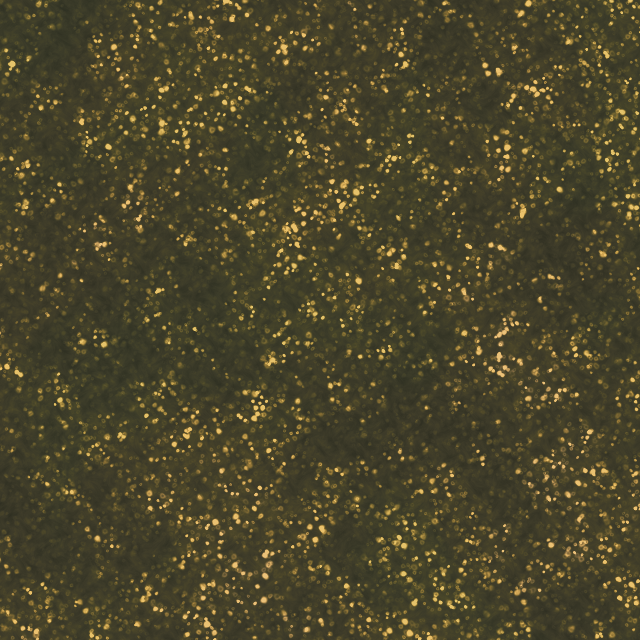
A Shadertoy shader for this texture:

```glsl
// Dark olive ground strewn with clumped golden grains and faint rings.
#define GRAIN_SCALE 60.0   // grain cells across the canvas, coarsest layer
#define GRAIN_STEP 1.33    // scale ratio between grain layers
#define GRAIN_LAYERS 3
#define GRAIN_GAIN 9.6     // peak brightness in ramp steps
#define GRAIN_RARITY 3.6   // higher leaves fewer bright grains
#define BROAD_SCALE 9.0    // wide drifts of light and dark
#define PATCH_SCALE 41.0   // clumps of grains
#define MOTTLE_SCALE 130.0 // fine unevenness of the ground
#define MOTTLE_GAIN 0.65
#define GROUND_LEVEL -0.08

// From shadow through olive to pale gold
const vec3 RAMP[8] = vec3[8](
    vec3(0.18, 0.18, 0.13), vec3(0.24, 0.23, 0.16),
    vec3(0.31, 0.285, 0.16), vec3(0.42, 0.36, 0.185),
    vec3(0.55, 0.44, 0.20), vec3(0.70, 0.56, 0.27),
    vec3(0.83, 0.66, 0.32), vec3(0.92, 0.76, 0.42));

vec4 hash4(vec2 p) {
    vec4 q = fract(p.xyxy * vec4(0.1031, 0.1030, 0.0973, 0.1099));
    q += dot(q, q.wzxy + 33.33);
    return fract((q.xxyz + q.yzzw) * q.zywx);
}

// Layered, rotated and warped sines, roughly -1 to 1
float drift(vec2 p) {
    const mat2 TURN = mat2(0.80, 0.60, -0.60, 0.80);
    float sum = 0.0, weight = 0.5;
    for (int i = 0; i < 5; i++) {
        p += 0.7 * sin(p.yx * 0.83 + vec2(1.7, 4.1));
        sum += weight * sin(p.x) * sin(p.y);
        p = TURN * p * 1.8 + 3.7;
        weight *= 0.65;
    }
    return sum;
}

// One cellular layer: solid bright specks, hollow faint rings
float grains(vec2 p, float seed) {
    p += 0.035 * sin(p.yx * 7.3 + seed);
    vec2 cell = floor(p);
    float light = 0.0;
    for (int y = -1; y <= 1; y++)
    for (int x = -1; x <= 1; x++) {
        vec2 id = cell + vec2(x, y);
        vec4 h = hash4(id + seed * 37.0);
        vec2 centre = id + 0.5 + 0.9 * (h.xy - 0.5);
        float radius = mix(0.54, 0.43, h.w) * mix(0.72, 1.0, h.z);
        float q = length(p - centre) / radius;
        float body = 1.0 - smoothstep(0.3, 1.05, q);
        float hollow = 1.0 - smoothstep(0.75, 0.97, h.w);
        body *= 1.0 - 0.6 * hollow * (1.0 - smoothstep(0.1, 0.6, q));
        light = max(light, body * pow(h.w, GRAIN_RARITY));
    }
    return light;
}

vec3 ramp(float level) {
    float t = clamp(level + 1.0, 0.0, 6.999);
    int i = int(t);
    return mix(RAMP[i], RAMP[i + 1], fract(t));
}

void mainImage(out vec4 fragColor, in vec2 fragCoord) {
    vec2 uv = fragCoord / iResolution.y;

    // Where grains gather
    float broad = drift(uv * BROAD_SCALE + 2.3);
    float patches = drift(uv * PATCH_SCALE + 11.0);
    float mottle = drift(uv * MOTTLE_SCALE + 5.0);
    float clump = 0.45 * broad + 0.8 * patches + 0.15 * (uv.x - 0.5);
    float density = mix(0.1, 1.0, smoothstep(-0.5, 0.75, clump));

    // Ground, then grains over it
    float level = GROUND_LEVEL + 0.35 * broad + MOTTLE_GAIN * mottle + 0.3 * density;
    float scale = GRAIN_SCALE;
    for (int i = 0; i < GRAIN_LAYERS; i++) {
        float seed = float(i) + 1.0;
        level += GRAIN_GAIN * density * grains(uv * scale + seed * 7.7, seed);
        scale *= GRAIN_STEP;
    }
    vec3 color = ramp(level);

    // Slow shifts of hue: greener ground, paler clumps
    float hue = drift(uv * 6.0 + 21.0);
    color *= mix(vec3(1.0), vec3(0.97, 1.01, 1.0), smoothstep(-0.2, 0.5, hue));
    float pale = smoothstep(0.0, 0.6, -hue) * smoothstep(0.3, 0.9, density);
    color.b += 0.06 * pale * smoothstep(0.5, 3.0, level);

    fragColor = vec4(color, 1.0);
}
```
